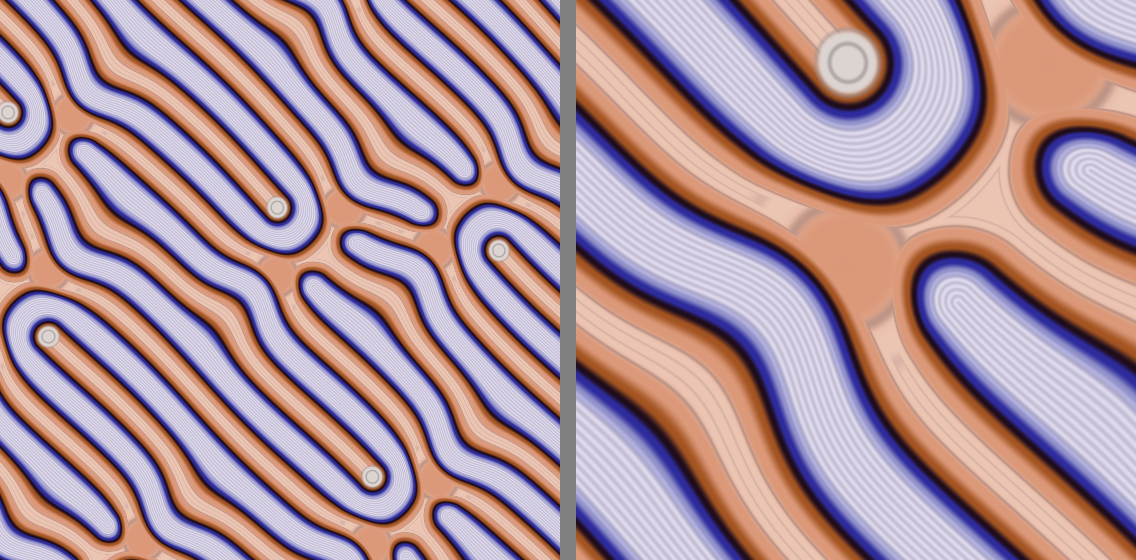
Left, the full canvas; right, a detail of the centre.
A WebGL 1 fragment shader for this pattern:

```glsl
precision highp float;

uniform vec2 u_resolution;

// Lengths below are in stripe periods
const float PERIODS_ACROSS = 8.88;
const float ROW_WIDTH = 2.0;
const float DEFECT_SPACING = 8.17;
const float TIP_OFFSET = 1.31;

const vec3 LAVENDER = vec3(0.82, 0.80, 0.875);
const vec3 HAZE_BLUE = vec3(0.60, 0.60, 0.81);
const vec3 DEEP_BLUE = vec3(0.18, 0.17, 0.61);
const vec3 OUTLINE = vec3(0.12, 0.05, 0.11);
const vec3 RUST = vec3(0.64, 0.33, 0.13);
const vec3 SALMON = vec3(0.86, 0.60, 0.48);
const vec3 PINK = vec3(0.92, 0.77, 0.70);
const vec3 PEARL = vec3(0.86, 0.83, 0.82);

float gaussian(float x, float sharpness) {
  return exp(-x * x * sharpness);
}

float thinLine(float x, float center, float halfWidth) {
  return 1.0 - smoothstep(0.0, halfWidth, abs(x - center));
}

// Canvas point to (across, along) the diagonal stripes
vec2 stripeSpace(vec2 uv) {
  vec2 p = uv * PERIODS_ACROSS;
  vec2 st = vec2(p.x + p.y, p.x - p.y) * 0.7071 + vec2(-1.08, 6.28);
  st.x += 0.035 * sin(st.y * 1.54 + st.x * 0.8);
  return st;
}

float nearestRow(float across) {
  return floor(across / ROW_WIDTH + 0.5);
}

// Position relative to the break in a row; pairs of rows face opposite ways
vec2 defectSpace(vec2 st, float row) {
  float forward = step(2.0, mod(row, 4.0));
  float start = 1.353 + mod(row, 2.0) * 0.5 * DEFECT_SPACING - 1.12 * (1.0 - forward);
  float v = mod(st.y - start + 0.5 * DEFECT_SPACING, DEFECT_SPACING) - 0.5 * DEFECT_SPACING;
  return vec2(st.x - row * ROW_WIDTH, v * (2.0 * forward - 1.0));
}

// Neighbouring stripes bulge into the gap beside a break
float bulge(vec2 q) {
  float u = abs(q.x);
  float reach = smoothstep(0.2, 1.05, u) * (1.0 - smoothstep(1.15, 2.8, u));
  return sign(q.x) * 0.32 * reach * gaussian(q.y - 0.66, 3.0);
}

// Junctions on both flanks of the break
float junction(vec2 q) {
  return gaussian(length(vec2(abs(q.x) - 0.76, q.y - 0.75)), 5.0);
}

// Distance to the closest blue centre line: a loop facing two round tips
float blueDistance(vec2 q) {
  float u = abs(q.x);
  float loopRadius = length(vec2(u, max(q.y, 0.0)));
  float loopDist = abs(min(loopRadius, 1.0) - 0.5);
  float tipDist = length(vec2(u - 0.5, min(q.y - TIP_OFFSET, 0.0)));
  return min(min(loopDist, tipDist), 0.5);
}

// Colour bands from blue centre to pink centre
vec3 bandColor(float d) {
  vec3 c = mix(LAVENDER, HAZE_BLUE, smoothstep(0.125, 0.18, d));
  c = mix(c, DEEP_BLUE, smoothstep(0.18, 0.225, d));
  c = mix(c, OUTLINE, smoothstep(0.235, 0.265, d));
  c = mix(c, RUST, smoothstep(0.27, 0.31, d));
  c = mix(c, SALMON, smoothstep(0.315, 0.375, d));
  return mix(c, PINK, smoothstep(0.40, 0.45, d));
}

// Fine contour lines inside both kinds of stripe
vec3 addContours(vec3 c, float d) {
  float ripple = cos(6.2832 * (d - 0.055) / 0.037);
  c += 0.055 * ripple * (1.0 - smoothstep(0.16, 0.2, d));
  float grey = 0.55 * thinLine(d, 0.425, 0.013) + 0.25 * thinLine(d, 0.475, 0.01);
  return mix(c, vec3(0.62, 0.50, 0.48), grey);
}

// Pale ringed bead at the end of an enclosed orange stripe
vec3 addBead(vec3 c, float r) {
  c = mix(c, PEARL, 1.0 - smoothstep(0.14, 0.19, r));
  float rings = thinLine(r, 0.10, 0.022) + 0.7 * thinLine(r, 0.175, 0.022);
  return mix(c, vec3(0.58, 0.54, 0.55), 0.6 * rings);
}

void main() {
  vec2 st = stripeSpace(gl_FragCoord.xy / u_resolution);

  // Gather the influence of breaks in this row and its neighbours
  float row = nearestRow(st.x);
  float shift = 0.0;
  float crossing = 0.0;
  for (int i = -1; i <= 1; i++) {
    vec2 q = defectSpace(st, row + float(i));
    shift += bulge(q);
    crossing += junction(q);
  }

  st.x += shift;
  vec2 q = defectSpace(st, nearestRow(st.x));
  float d = min(blueDistance(q), 0.5 - 0.13 * min(crossing, 1.0));

  vec3 color = addContours(bandColor(d), d);
  color = addBead(color, length(q));
  gl_FragColor = vec4(clamp(color, 0.0, 1.0), 1.0);
}
```
